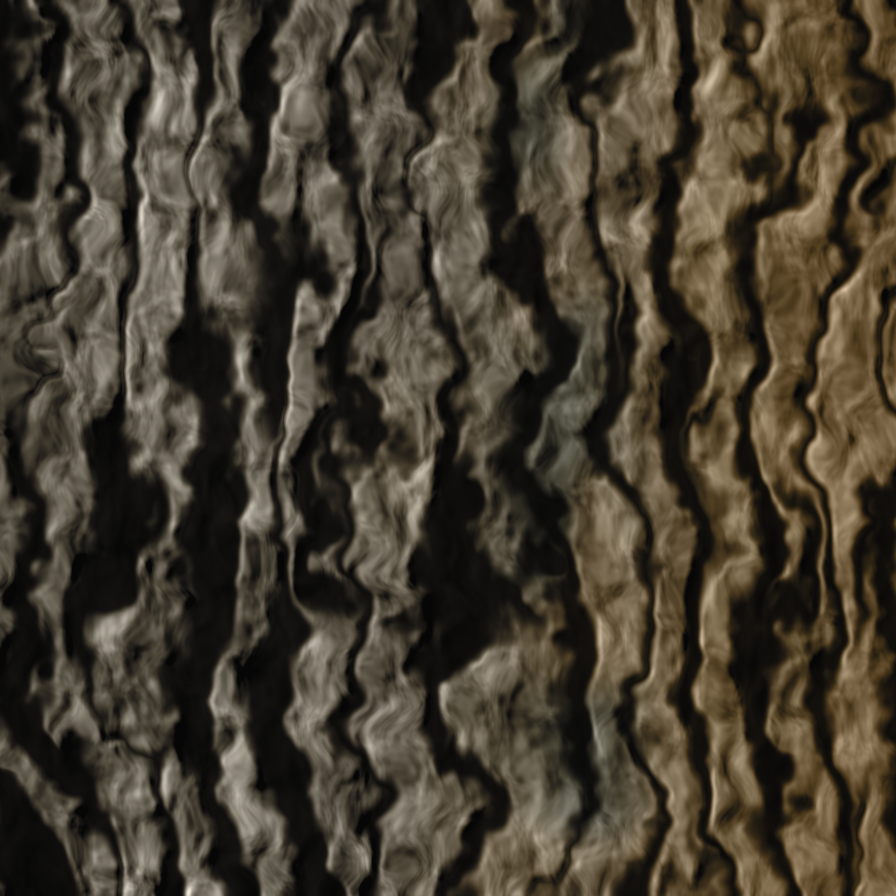
Reproduce this texture procedurally as a Shadertoy shader.

```glsl
// Deeply furrowed tree bark with upright ridges, lit from the upper left.

float hash(vec2 p) {
    vec3 q = fract(p.xyx * vec3(0.1031, 0.1030, 0.0973));
    q += dot(q, q.yzx + 33.33);
    return fract((q.x + q.y) * q.z);
}

float noise(vec2 p) {
    vec2 cell = floor(p), f = fract(p);
    f = f * f * (3.0 - 2.0 * f);
    float low = mix(hash(cell), hash(cell + vec2(1, 0)), f.x);
    float high = mix(hash(cell + vec2(0, 1)), hash(cell + vec2(1, 1)), f.x);
    return mix(low, high, f.y);
}

float fbm(vec2 p) {
    float sum = 0.0, gain = 0.5;
    for (int i = 0; i < 4; i++) {
        sum += gain * noise(p);
        p = mat2(1.8, 0.5, -0.5, 1.8) * p + 17.3;
        gain *= 0.56;
    }
    return sum;
}

// 0 inside a crack, 1 on the ridge; u counts the cracks across the trunk
float ridge(float u, float y, float widest, float seed) {
    float id = floor(u + 0.5);
    float reach = abs(u - id);
    float width = widest * (noise(vec2(id * 7.3 + seed, y * 5.0)) * 1.5 - 0.3);
    return smoothstep(width - 0.04, width + 0.17, reach);
}

// Main furrows joined by slanting, broken side cracks
float furrows(vec2 p) {
    float wander = 1.3 * noise(p * vec2(3.0, 3.4)) + 0.65 * noise(p * vec2(11, 10) + 5.0)
                 + 0.32 * noise(p * vec2(32, 27)) + 0.14 * noise(p * vec2(75, 60));
    float widest = mix(0.34, 0.13, smoothstep(0.15, 0.85, p.x));
    float upright = ridge(p.x * 11.5 + wander, p.y, widest, 3.0);
    float slanted = ridge(p.x * 8.0 - p.y * 1.7 + wander * 1.2, p.y, widest * 0.75, 41.0);
    float broken = smoothstep(0.45, 0.65, noise(p * vec2(8, 5) + 23.0));
    return upright * mix(1.0, slanted, broken);
}

// Rough, flaky grain stretched along the trunk
float grain(vec2 p) {
    vec2 bend = vec2(noise(p * 28.0), noise(p * 28.0 + 9.0)) - 0.5;
    return fbm((p + bend * 0.025) * vec2(44, 24));
}

float height(vec2 p) {
    return 0.45 * furrows(p) + 0.75 * grain(p);
}

void mainImage(out vec4 fragColor, in vec2 fragCoord) {
    vec2 p = fragCoord / iResolution.y;
    float across = fragCoord.x / iResolution.x;

    // Relief light and shadowed cracks
    vec2 toLight = vec2(-0.0036, 0.003);
    float slope = height(p - toLight) - height(p + toLight);
    float open = furrows(p);
    float contrast = mix(1.15, 0.75, across);
    float patches = fbm(p * vec2(9, 4) + 31.0) - 0.5;
    float tone = 0.34 + contrast * (0.75 * slope + 0.65 * (grain(p) - 0.52)) + 0.2 * patches;
    tone += 0.05 * (noise(p * vec2(150, 85)) - 0.5);

    // Dull lichen strip and darker left edge
    float strip = (across - 0.63 + 0.08 * (noise(p * vec2(3, 5)) - 0.5)) * 15.0;
    float lichen = exp(-strip * strip) * smoothstep(0.25, 0.65, noise(p * vec2(12, 7) + 60.0));
    tone *= 1.0 - 0.28 * lichen;
    tone *= mix(0.72, 1.0, smoothstep(0.0, 0.14, across));
    tone = max(tone * mix(0.09, 1.0, open), 0.0) + 0.025;

    // Grey wood on the left turning to warm brown on the right
    vec3 tint = mix(vec3(0.025, 0.0, -0.05), vec3(0.075, -0.005, -0.13),
                    smoothstep(0.3, 1.0, across + 0.3 * patches));
    tint = mix(tint, vec3(0.0, 0.005, -0.04), 0.8 * lichen);
    vec3 color = tone + tint * smoothstep(0.0, 0.28, tone);
    fragColor = vec4(clamp(color, 0.0, 1.0), 1.0);
}
```
